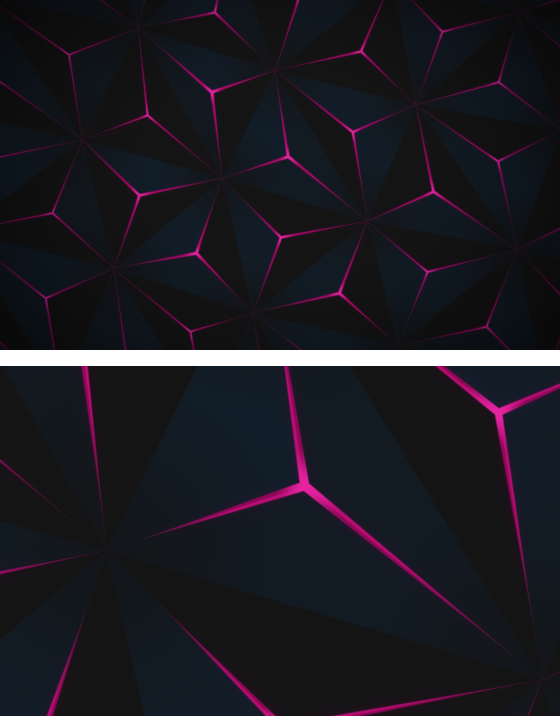
Top: the whole. Bottom: its middle third, enlarged.
Reproduce this background procedurally as a Shadertoy shader.

```glsl
float hash(vec2 p) {
    p = fract(p * vec2(0.1031, 0.1137) + 0.37);
    p += dot(p, p.yx + 33.33);
    return fract((p.x + p.y) * p.x * 7.31);
}

float cross2(vec2 a, vec2 b) {
    return a.x * b.y - a.y * b.x;
}

// Signed distance to the line a-b, positive on its left
float leftOf(vec2 p, vec2 a, vec2 b) {
    return cross2(normalize(b - a), p - a);
}

// Hub position on a jittered, tilted triangular lattice with alternate rows shifted
vec2 hub(vec2 id, mat2 lattice) {
    vec2 jitter = vec2(hash(id + 3.7), hash(id + 41.3)) - 0.5;
    vec2 rowShift = vec2(-0.086, 0.044) * mod(id.y, 2.0);
    return vec2(0.635, 0.479) + lattice * id + rowShift + 0.055 * jitter;
}

void mainImage(out vec4 fragColor, in vec2 fragCoord) {
    vec2 p = fragCoord / iResolution.y;
    float aspect = iResolution.x / iResolution.y;
    float soft = 1.1 / iResolution.y;
    mat2 lattice = mat2(0.41, -0.104, -0.231, -0.292);
    vec2 cell = floor(inverse(lattice) * (p - vec2(0.592, 0.501)));

    vec3 facets = vec3(0.0), glowColor = vec3(0.8, 0.05, 0.5);
    float weight = 0.0, spike = 0.0, halo = 0.0;

    for (int n = 0; n < 18; n++) {
        // Two triangles in each of the nine nearest cells
        float flip = float(n % 2);
        vec2 base = cell + vec2((n / 2) % 3, n / 6) - 1.0;
        vec2 ids[3] = vec2[3](base,
                              base + vec2(1.0 - flip, 1.0),
                              base + vec2(1.0, flip));
        vec2 corners[3] = vec2[3](hub(ids[0], lattice), hub(ids[1], lattice), hub(ids[2], lattice));
        vec2 centre = (corners[0] + corners[1] + corners[2]) / 3.0;
        float thickness = mix(0.0036, 0.0054, hash(base + flip * 17.3));
        thickness *= mix(1.0, 0.5, smoothstep(0.2, 0.8, distance(centre, vec2(0.55 * aspect, 0.55))));

        for (int k = 0; k < 3; k++) {
            int next = (k + 1) % 3;
            vec2 a = corners[k], b = corners[next];

            // Facet: blue on one side of each lattice edge, charcoal on the other
            vec2 edgeId = ids[k] + ids[next];
            float inside = min(leftOf(p, a, b), min(leftOf(p, b, centre), leftOf(p, centre, a)));
            float cover = smoothstep(-soft, soft, inside);
            float blue = abs(flip - step(0.5, hash(edgeId + 9.1)));
            blue *= mix(0.55, 1.1, hash(edgeId + 23.9 + flip));
            float hubDistance = min(length(p - a), length(p - b));
            blue *= mix(0.3, 1.0, smoothstep(0.0, 0.2, hubDistance));
            facets += cover * mix(vec3(0.079, 0.079, 0.083), vec3(0.068, 0.111, 0.151), blue);
            weight += cover;

            // Tapered spike from the triangle centre, fading out before its hub
            vec2 arm = a - centre;
            float reach = length(arm) * mix(0.62, 0.95, hash(ids[k] * 2.0 + base + flip * 5.7));
            float along = dot(p - centre, normalize(arm));
            float across = cross2(normalize(arm), p - centre);
            float taper = 1.0 - along / reach;
            float edge = max(abs(across) - thickness * taper, -along - thickness * 0.5);
            float body = smoothstep(soft, -soft, edge) * mix(0.65, 1.0, smoothstep(0.0, 0.6, taper));
            if (body > spike) {
                spike = body;
                float lit = smoothstep(-soft, soft, across);
                glowColor = mix(vec3(0.56, 0.03, 0.34), vec3(0.72, 0.05, 0.45), lit);
                glowColor = mix(glowColor, vec3(0.9, 0.14, 0.63), smoothstep(0.8, 1.0, taper));
            }
            halo = max(halo, exp(-max(edge, 0.0) * 260.0) * step(0.0, along) * clamp(taper * 2.0, 0.0, 1.0));
        }
    }

    vec3 color = facets / max(weight, 0.001);
    color += vec3(0.06, -0.018, 0.03) * halo;
    color = mix(color, glowColor, spike);

    // Darkened borders
    vec2 q = fragCoord / iResolution.xy * 2.0 - 1.0;
    color *= 1.0 - 0.62 * smoothstep(0.4, 1.6, length(q * vec2(1.05, 0.85)));
    fragColor = vec4(color, 1.0);
}
```
